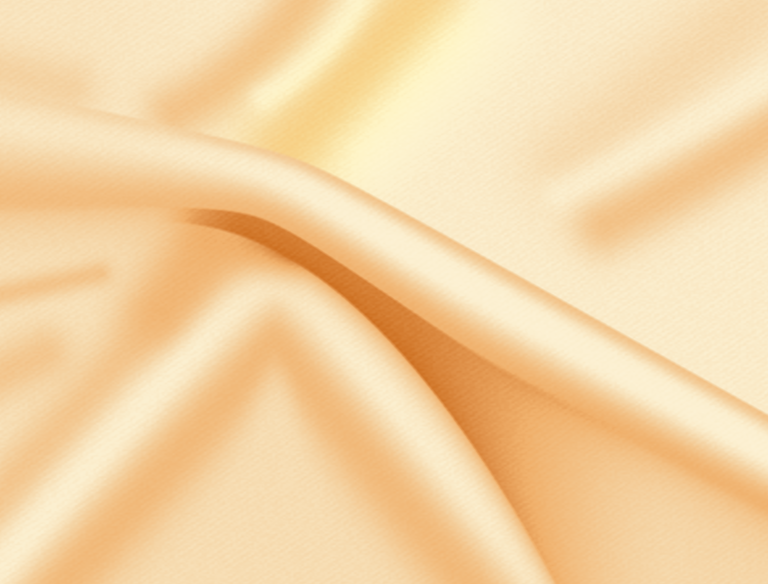
Give the GLSL for this texture, as a WebGL 2 fragment shader.

```glsl
#version 300 es
precision highp float;
// Draped golden satin: a rope-like fold crossing an arched fold, with soft creases behind.

uniform vec2 u_resolution;
out vec4 outColor;

// Canvas units: x runs right, y runs down from the top edge.
const vec2 CANVAS = vec2(7.68, 5.86);
const float EDGE_SOFT = 0.022;
const float WEAVE_AMOUNT = 0.09;
const float GRAIN_AMOUNT = 0.22;
const float ARCH_CENTRE = 2.75;
const float ARCH_ROUND = 0.30;

// Tone 0 is lit cream, tone 5 is the deepest fold; below 0 is sheen.
const vec3 SHEEN = vec3(1.0, 0.97, 0.88);
const vec3 SATIN[6] = vec3[6](
  vec3(0.985, 0.935, 0.81), vec3(0.96, 0.84, 0.66), vec3(0.95, 0.76, 0.53),
  vec3(0.94, 0.69, 0.42), vec3(0.87, 0.56, 0.28), vec3(0.80, 0.43, 0.12));

float hash(vec2 p) {
  vec3 q = fract(vec3(p.xyx) * 0.1031);
  q += dot(q, q.yzx + 33.33);
  return fract((q.x + q.y) * q.z);
}

float noise(vec2 p) {
  vec2 i = floor(p), f = fract(p);
  f = f * f * (3.0 - 2.0 * f);
  return mix(mix(hash(i), hash(i + vec2(1, 0)), f.x),
             mix(hash(i + vec2(0, 1)), hash(i + vec2(1, 1)), f.x), f.y);
}

// Smooth hinge: 0 on the left, slope 1 on the right.
float hinge(float d, float w) { return 0.5 * (d + sqrt(d * d + w * w)); }

float bell(float d, float w) { return exp(-d * d / (w * w)); }

// Soft brush along a bowed segment.
float streak(vec2 p, vec2 a, vec2 b, float sag, float w) {
  vec2 ab = b - a;
  float h = clamp(dot(p - a, ab) / dot(ab, ab), 0.0, 1.0);
  vec2 bow = normalize(vec2(-ab.y, ab.x)) * sag * 4.0 * h * (1.0 - h);
  return bell(length(p - a - ab * h - bow), w);
}

// Cloth behind the rope fold.
float backTone(vec2 p) {
  float t = 0.15 + 0.3 * smoothstep(3.0, 0.5, p.x);
  t = mix(t, 1.2, streak(p, vec2(0.0, 0.72), vec2(0.7, 0.88), 0.0, 0.28));
  t = mix(t, 1.9, streak(p, vec2(3.1, -0.1), vec2(1.75, 1.12), -0.12, 0.30));
  t = mix(t, 1.6, streak(p, vec2(4.25, -0.1), vec2(2.85, 1.5), 0.0, 0.42));
  t = mix(t, -0.1, 0.9 * streak(p, vec2(3.65, -0.1), vec2(2.65, 0.98), -0.1, 0.16));
  t = mix(t, -0.3, 0.8 * streak(p, vec2(4.95, 0.2), vec2(3.75, 1.6), 0.0, 0.35));
  t = mix(t, 1.0, 0.9 * streak(p, vec2(7.5, 0.1), vec2(5.7, 1.65), 0.0, 0.50));
  t = mix(t, 2.0, streak(p, vec2(7.95, 1.15), vec2(6.05, 2.25), -0.04, 0.32));
  t = mix(t, 0.0, 0.9 * streak(p, vec2(7.9, 0.66), vec2(5.6, 1.95), -0.03, 0.20));
  return t;
}

// Cloth in front: arched fold and the soft hollows to its left.
float frontTone(vec2 p, float belowRope, float toShadow) {
  float dx = p.x - ARCH_CENTRE;
  float slope = dx < 0.0 ? 1.15 : 1.25;
  float r = sqrt(dx * dx + ARCH_ROUND * ARCH_ROUND);
  float s = p.y - 2.87 - slope * (r - ARCH_ROUND);
  s /= sqrt(1.0 + pow(slope * dx / r, 2.0));

  float outer = 0.5 + 1.6 * exp(-max(belowRope, 0.0) / 0.28);
  outer = mix(outer, 1.9, streak(p, vec2(-0.1, 2.98), vec2(1.0, 2.74), 0.0, 0.13));
  outer = mix(outer, 1.8, streak(p, vec2(-0.1, 3.8), vec2(0.45, 3.55), 0.0, 0.28));
  outer = mix(outer, 1.8, bell(s + 0.48, 0.28) * step(dx, 0.0));
  outer = mix(outer, 2.7, streak(p, vec2(2.15, 2.35), vec2(1.65, 3.15), 0.0, 0.42));
  outer = mix(outer, 3.0, streak(p, vec2(2.1, 2.35), vec2(2.8, 2.62), 0.0, 0.26));

  float inner = 0.75 + 1.7 * bell(s - 0.58, 0.36);
  float t = mix(outer, inner, smoothstep(-0.1, 0.15, s));
  float sheen = mix(0.95, 0.6, bell(dx, 0.5));
  t = mix(t, 0.0, sheen * bell(s, 0.23));
  return t + 2.2 * exp(-max(toShadow, 0.0) / 0.11) * smoothstep(2.2, 3.0, p.x);
}

// Deep hollow between the arch and the rope.
float hollowTone(vec2 p, float belowRope, float fromArch) {
  float t = mix(4.2, 0.95, smoothstep(4.0, 6.8, p.x));
  t += 0.7 * exp(-max(fromArch, 0.0) / 0.22);
  return t + 1.7 * exp(-max(belowRope, 0.0) / 0.24) * smoothstep(4.3, 6.2, p.x);
}

float ropeTone(float x, float n) {
  float right = smoothstep(0.8, 4.2, x);
  float t = mix(0.35, -0.15, right) + mix(0.7, 2.1, right) * bell(n, 0.15);
  return t + mix(2.0, 3.0, right) * smoothstep(mix(0.28, 0.42, right), 0.98, n);
}

void main() {
  vec2 uv = gl_FragCoord.xy / u_resolution;
  vec2 p = vec2(uv.x, 1.0 - uv.y) * CANVAS;

  // Fold outlines.
  float ropeTop = 0.88 + 0.22 * p.x + 0.34 * hinge(p.x - 3.0, 0.4);
  float ropeBottom = 2.05 + 0.7 * hinge(p.x - 2.6, 0.4) - 0.17 * hinge(p.x - 4.8, 0.4);
  float e = p.x - 2.3;
  float archSide = (p.y - 2.33 - 0.3 * e - 0.24 * e * e)
                 / sqrt(1.0 + pow(0.3 + 0.48 * e, 2.0));
  float belowRope = p.y - ropeBottom;

  // Layers from the front cloth up to the rope and the cloth behind it.
  float front = frontTone(p, belowRope, archSide);
  float hollow = hollowTone(p, belowRope, -archSide);
  float inHollow = smoothstep(EDGE_SOFT, -EDGE_SOFT, archSide) * smoothstep(1.5, 2.5, p.x);
  float tone = mix(front, hollow, inHollow);
  float rope = ropeTone(p.x, (p.y - ropeTop) / (ropeBottom - ropeTop));
  float lowSoft = mix(EDGE_SOFT, 0.10, max(smoothstep(4.0, 7.0, p.x), smoothstep(1.6, 0.4, p.x)));
  tone = mix(rope, tone, smoothstep(-lowSoft, lowSoft, belowRope));
  float behind = smoothstep(EDGE_SOFT, -EDGE_SOFT, p.y - ropeTop);
  tone = mix(tone, backTone(p), behind);

  // Fine twill and grain.
  float twill = sin(dot(p, vec2(62.0, 96.0))) * (0.4 + 0.6 * noise(p * 9.0));
  tone += WEAVE_AMOUNT * twill + GRAIN_AMOUNT * (noise(p * vec2(38.0, 52.0)) - 0.5);

  // Tone to colour, a little yellower behind the rope.
  vec3 color = mix(SATIN[0], SHEEN, clamp(-tone, 0.0, 1.0));
  for (int i = 1; i < 6; i++) {
    color = mix(color, SATIN[i], clamp(tone - float(i - 1), 0.0, 1.0));
  }
  float yellow = behind * streak(p, vec2(4.2, 0.2), vec2(3.0, 1.5), 0.0, 0.7);
  color += yellow * vec3(0.015, 0.03, -0.05);
  outColor = vec4(color, 1.0);
}
```
